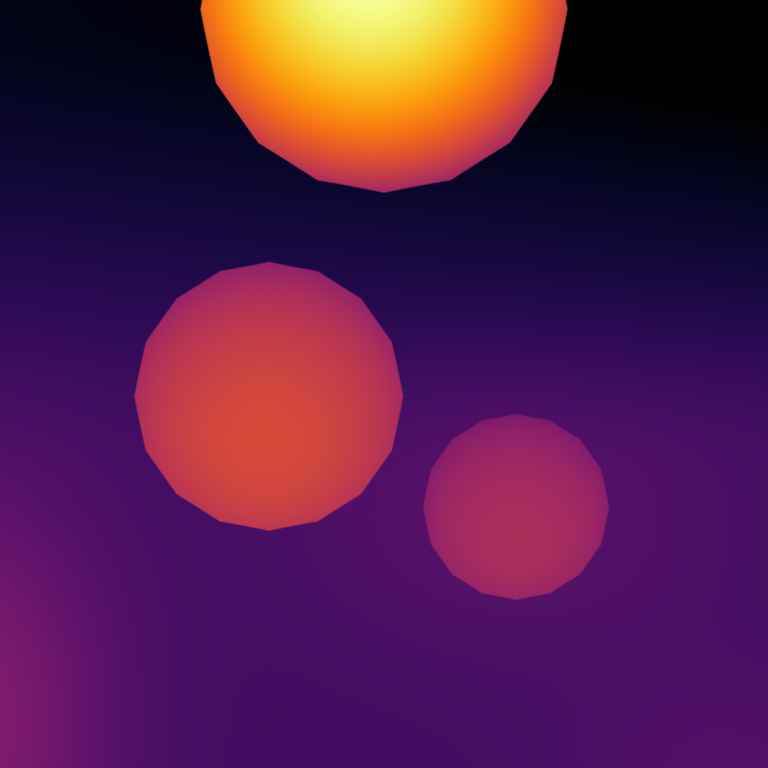
This background is drawn by a three.js fragment shader. Its source:

```glsl
// Three faceted glowing balls in a dark violet haze, coloured by a heat ramp.
#define SIDES 16.0
#define SIDE_SKEW 0.03
#define EDGE 0.0015
#define RIM_DROP 0.035
#define HAZE_TOP 0.03
#define HAZE_RISE 0.17
#define HAZE_TILT 0.05

varying vec2 vUv;

const float PI = 3.14159;

// Heat ramp: black, violet, red, orange, pale yellow
vec3 heatColor(float t) {
  t = clamp(t, 0.0, 1.0);
  vec3 c0 = vec3(0.0002, 0.0017, -0.0195);
  vec3 c1 = vec3(0.1065, 0.5640, 3.9327);
  vec3 c2 = vec3(11.6025, -3.9729, -15.9424);
  vec3 c3 = vec3(-41.7040, 17.4364, 44.3541);
  vec3 c4 = vec3(77.1629, -33.4024, -81.8073);
  vec3 c5 = vec3(-71.3194, 32.6261, 73.2095);
  vec3 c6 = vec3(25.1311, -12.2427, -23.0703);
  return c0 + t * (c1 + t * (c2 + t * (c3 + t * (c4 + t * (c5 + t * c6)))));
}

// Soft elliptical glow, 1 at its centre
float glow(vec2 p, vec2 center, vec2 size) {
  vec2 q = (p - center) / size;
  return exp(-dot(q, q));
}

// Distance to a polygon with a vertex straight up
float polygonDistance(vec2 p, float radius) {
  float angle = atan(p.x, p.y);
  angle += SIDE_SKEW * sin(2.0 * angle);
  float sector = 2.0 * PI / SIDES;
  float fromMiddle = mod(angle, sector) - 0.5 * sector;
  return length(p) * cos(fromMiddle) - radius * cos(0.5 * sector);
}

// Heat of the haze: vertical rise, sideways tilt and broad glows
float hazeHeat(vec2 p) {
  float heat = HAZE_TOP + HAZE_RISE * (1.0 - smoothstep(0.38, 1.0, p.y));
  heat -= HAZE_TILT * p.x * smoothstep(0.4, 0.7, p.y);
  heat += 0.16 * glow(p, vec2(-0.05, 0.06), vec2(0.19, 0.30));
  heat += 0.055 * glow(p, vec2(0.67, 0.33), vec2(0.28, 0.19));
  heat += 0.04 * glow(p, vec2(0.95, -0.02), vec2(0.22, 0.16));
  return heat;
}

// Lays a ball over a colour; highlight is in units of the radius
vec3 addBall(vec3 color, vec2 p, vec2 center, float radius,
             vec2 highlight, float peak, float falloff) {
  vec2 local = (p - center) / radius;
  vec2 fromLight = local - highlight;
  float rim = pow(dot(local, local), 3.0);
  float heat = peak - falloff * dot(fromLight, fromLight) - RIM_DROP * rim;
  float d = polygonDistance(p - center, radius);
  return mix(color, heatColor(heat), 1.0 - smoothstep(-EDGE, EDGE, d));
}

void main() {
  vec3 color = heatColor(hazeHeat(vUv));

  // Bright ball cut by the top edge, then the two dimmer ones
  color = addBall(color, vUv, vec2(0.5, 0.988), 0.239, vec2(-0.08, 0.25), 1.0, 0.34);
  color = addBall(color, vUv, vec2(0.350, 0.484), 0.175, vec2(-0.03, -0.33), 0.58, 0.09);
  color = addBall(color, vUv, vec2(0.672, 0.340), 0.121, vec2(0.0, -0.4), 0.462, 0.045);

  gl_FragColor = vec4(color, 1.0);
}
```
